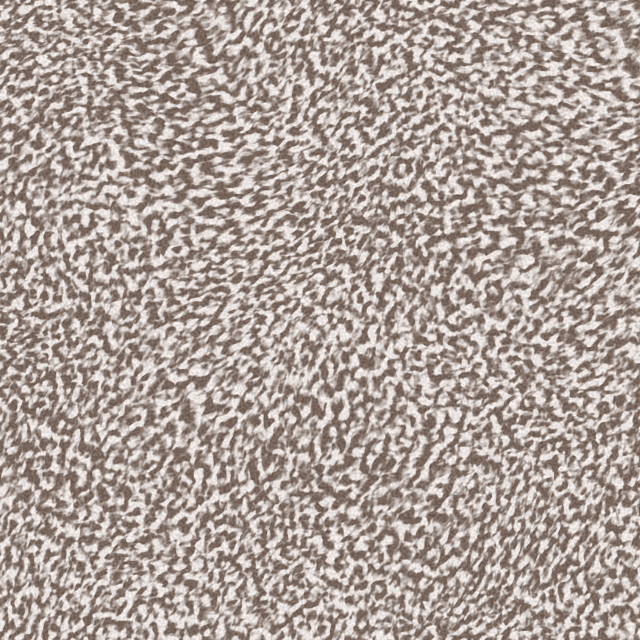
This texture is drawn by a WebGL 1 fragment shader. Its source:

```glsl
precision highp float;
// Mottled woven fabric: pale, slanting worm-like tufts over brown gaps.

uniform vec2 u_resolution;

const vec3 GAP_COLOR = vec3(0.465, 0.395, 0.355);
const vec3 TUFT_COLOR = vec3(0.925, 0.900, 0.890);
const vec2 TUFT_FREQ = vec2(62.0, 96.0);   // along and across the tufts
const float SHALLOW_ANGLE = 0.42;          // radians, dominant near the top
const float STEEP_ANGLE = 1.15;            // radians, dominant lower down
const float BEND_FREQ = 3.0;
const float BEND_SIZE = 0.05;
const float WIGGLE_FREQ = 55.0;
const float WIGGLE_SIZE = 0.005;
const float DETAIL_WEIGHT = 0.38;
const float EDGE_WIDTH = 0.29;
const float TUFT_BIAS = -0.02;
const float PATCH_FREQ = 5.0;
const float PATCH_SHADE = 0.07;
const float GRAIN_FREQ = 230.0;
const float GRAIN_SHADE = 0.13;

vec2 hash22(vec2 p) {
  vec3 q = fract(p.xyx * vec3(0.1031, 0.1030, 0.0973));
  q += dot(q, q.yzx + 33.33);
  return fract((q.xx + q.yz) * q.zy);
}

float cornerSlope(vec2 cell, vec2 corner, vec2 f) {
  vec2 gradient = hash22(cell + corner) * 2.0 - 1.0;
  return dot(normalize(gradient + 0.0001), f - corner);
}

// Gradient noise, centred on zero
float noise(vec2 p) {
  vec2 cell = floor(p);
  vec2 f = p - cell;
  vec2 s = f * f * f * (f * (f * 6.0 - 15.0) + 10.0);
  float low = mix(cornerSlope(cell, vec2(0.0, 0.0), f),
                  cornerSlope(cell, vec2(1.0, 0.0), f), s.x);
  float high = mix(cornerSlope(cell, vec2(0.0, 1.0), f),
                   cornerSlope(cell, vec2(1.0, 1.0), f), s.x);
  return mix(low, high, s.y);
}

vec2 noise2(vec2 p) {
  return vec2(noise(p), noise(p + vec2(37.4, 81.7)));
}

// Two octaves of noise stretched along one direction
float tufts(vec2 p, float angle, vec2 offset) {
  vec2 along = vec2(cos(angle), sin(angle));
  vec2 across = vec2(-along.y, along.x);
  vec2 q = vec2(dot(p, along), dot(p, across)) * TUFT_FREQ + offset;
  return noise(q) + DETAIL_WEIGHT * noise(q * 2.03 + 19.3);
}

void main() {
  vec2 uv = gl_FragCoord.xy / u_resolution.y;

  // Bend the weave slowly and wiggle the single tufts
  vec2 p = uv + BEND_SIZE * noise2(uv * BEND_FREQ + 7.3);
  p += WIGGLE_SIZE * noise2(uv * WIGGLE_FREQ + 3.1);

  // Blend shallow and steep tufts at constant contrast
  float region = 0.75 - 0.65 * uv.y + 0.7 * noise(uv * PATCH_FREQ + 11.6);
  float steepness = clamp(region, 0.1, 0.9);
  float height = mix(tufts(p, SHALLOW_ANGLE, vec2(5.2, 13.8)),
                     tufts(p, STEEP_ANGLE, vec2(71.5, 43.9)), steepness);
  height /= length(vec2(1.0 - steepness, steepness));

  // Uneven density, then soft tuft edges
  float patches = noise(uv * PATCH_FREQ + 53.2);
  height += TUFT_BIAS + PATCH_SHADE * patches;
  float cover = smoothstep(-EDGE_WIDTH, EDGE_WIDTH, height);

  // Fine fibre grain
  float grain = noise(uv * GRAIN_FREQ + 2.7);
  vec3 color = mix(GAP_COLOR, TUFT_COLOR, cover) + GRAIN_SHADE * grain;
  gl_FragColor = vec4(clamp(color, 0.0, 1.0), 1.0);
}
```
